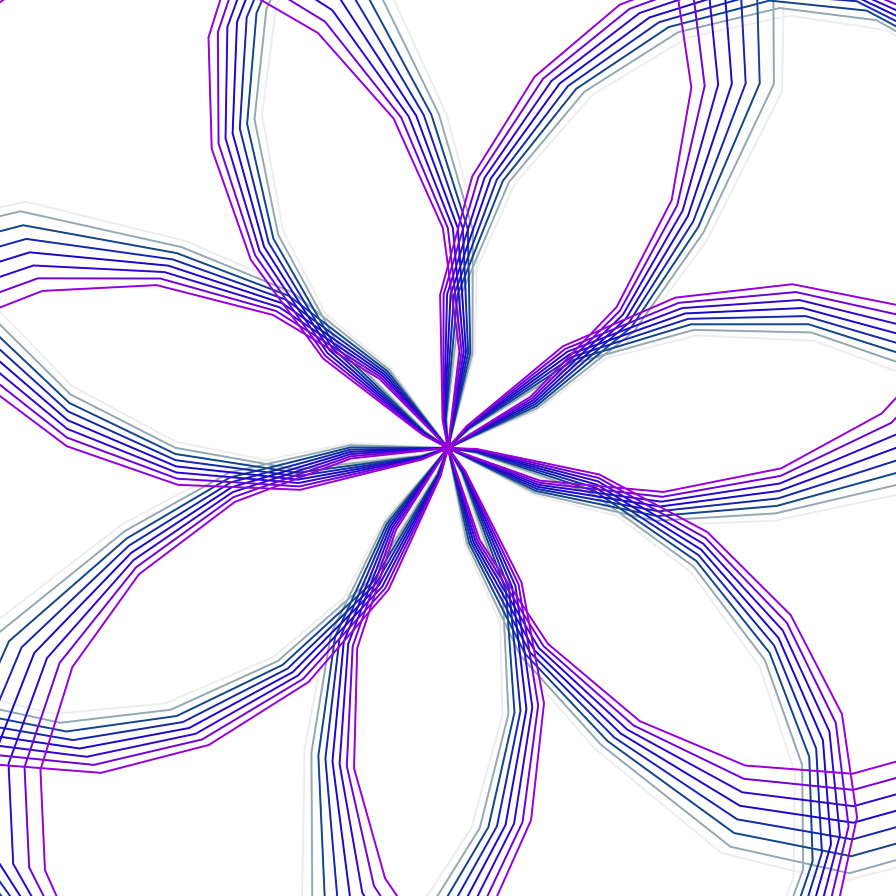
A Shadertoy shader for this background:

```glsl
// Seven-fold rose of overlapping polygonal petals, traced by fanned violet and blue strands on white.

const float PI = 3.14159265;
const float PETALS = 7.0;
const float SECTOR = 2.0 * PI / PETALS;
const float FREQUENCY = 1.4;               // seven petals over five half turns
const float STEP = PI / FREQUENCY / 16.0;  // sixteen chords per petal
const int CHORDS = 17;
const int STRANDS = 8;

vec2 polar(float radius, float angle) {
    return radius * vec2(cos(angle), sin(angle));
}

float segmentDistance(vec2 p, vec2 a, vec2 b) {
    vec2 pa = p - a, ba = b - a;
    return length(pa - ba * clamp(dot(pa, ba) / dot(ba, ba), 0.0, 1.0));
}

// Petal radius at an angle from its axis; lean swells one shoulder
float petalRadius(float angle, float lean) {
    float shoulder = smoothstep(-0.73, -0.58, angle) * (1.0 - smoothstep(-0.43, -0.08, angle));
    return max(0.0, 0.719 * cos(FREQUENCY * angle) * (1.0 + 0.105 * lean * shoulder));
}

vec2 petalVertex(float index, float lean) {
    float angle = radians(-66.1) + STEP * index;
    return polar(petalRadius(angle, lean), angle);
}

// Distance to one strand, with every chord repeated around the centre
float strandDistance(vec2 p, float axis, float lean) {
    float radius = length(p);
    float heading = atan(p.y, p.x + 1e-7) - axis;
    float nearest = 10.0;
    vec2 start = petalVertex(0.0, lean);
    for (int i = 0; i < CHORDS; i++) {
        vec2 end = petalVertex(float(i + 1), lean);
        float middle = radians(-66.1) + STEP * (float(i) + 0.5);
        float folded = mod(heading - middle + 0.5 * SECTOR, SECTOR) - 0.5 * SECTOR;
        nearest = min(nearest, segmentDistance(polar(radius, folded + middle), start, end));
        start = end;
    }
    return nearest;
}

// Violet through deep blue to steel, then fading greys
vec3 strandColor(float t) {
    vec3 violet = vec3(0.59, 0.0, 0.86);
    vec3 blue = vec3(0.10, 0.03, 0.80);
    vec3 steel = vec3(0.07, 0.27, 0.55);
    vec3 color = mix(violet, blue, smoothstep(0.0, 0.55, t));
    color = mix(color, steel, smoothstep(0.6, 1.0, t));
    color = mix(color, vec3(0.58, 0.66, 0.70), smoothstep(1.0, 1.2, t));
    return mix(color, vec3(0.93), smoothstep(1.2, 1.4, t));
}

float strokeMask(float dist, float halfWidth, float pixel) {
    return 1.0 - smoothstep(halfWidth - 0.5 * pixel, halfWidth + 0.5 * pixel, dist);
}

void mainImage(out vec4 fragColor, in vec2 fragCoord) {
    float pixel = 1.0 / min(iResolution.x, iResolution.y);
    vec2 p = (fragCoord - 0.5 * iResolution.xy) * pixel;
    vec3 color = vec3(1.0);

    // Fanned strands, palest underneath
    for (int i = STRANDS - 1; i >= 0; i--) {
        float t = float(i) / 5.0;
        float axis = radians(38.5 - 6.5 * t);
        float mask = strokeMask(strandDistance(p, axis, min(t, 1.2)), 0.0011, 1.3 * pixel);
        color = mix(color, strandColor(t), mask);
    }

    // Small ring where the strands meet
    float ring = abs(length(p) - 0.006);
    color = mix(color, strandColor(0.0), strokeMask(ring, 0.0012, 1.3 * pixel));

    fragColor = vec4(color, 1.0);
}
```
